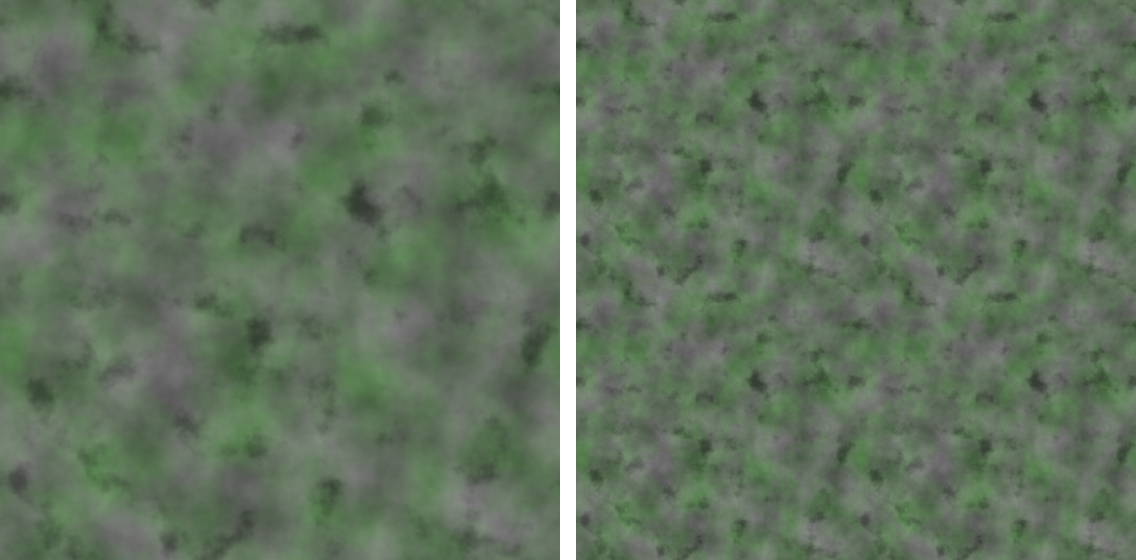
Left: one tile. Right: repeated 2 by 2.
Write a WebGL 1 fragment shader that draws this texture.

```glsl
precision highp float;
// Seamless mossy stone: soft green and grey clouds with dark crumbly blotches.

uniform vec2 u_resolution;

// Random unit vector for a lattice corner, wrapped to the period.
vec2 cornerGradient(vec2 corner, float period, float seed) {
  vec2 wrapped = mod(corner, period);
  vec3 h = fract(vec3(wrapped.xyx + seed * 1.37) * vec3(0.1031, 0.1030, 0.0973));
  h += dot(h, h.yzx + 33.33);
  float angle = 6.28318 * fract((h.x + h.y) * h.z);
  return vec2(cos(angle), sin(angle));
}

// Gradient noise that repeats after a whole number of cells.
float gradientNoise(vec2 p, float period, float seed) {
  vec2 cell = floor(p);
  vec2 f = p - cell;
  vec2 blend = f * f * f * (f * (f * 6.0 - 15.0) + 10.0);
  vec2 right = vec2(1.0, 0.0);
  vec2 up = vec2(0.0, 1.0);
  float a = dot(cornerGradient(cell, period, seed), f);
  float b = dot(cornerGradient(cell + right, period, seed), f - right);
  float c = dot(cornerGradient(cell + up, period, seed), f - up);
  float d = dot(cornerGradient(cell + 1.0, period, seed), f - 1.0);
  return mix(mix(a, b, blend.x), mix(c, d, blend.x), blend.y);
}

// Layered noise; each layer is shifted so the lattices do not line up.
float clouds(vec2 uv, float period, float seed) {
  float sum = 0.0;
  float weight = 1.0;
  for (int layer = 0; layer < 5; layer++) {
    vec2 shift = fract(vec2(0.37, 0.61) * seed);
    sum += weight * gradientNoise(uv * period + shift, period, seed);
    period *= 2.0;
    weight *= 0.5;
    seed += 7.3;
  }
  return sum;
}

void main() {
  vec2 uv = gl_FragCoord.xy / u_resolution;

  // Broad brightness, darkened by smaller blotches.
  float blotches = smoothstep(0.1, 0.75, clouds(uv, 10.0, 51.0));
  float brightness = 0.435 + 0.15 * clouds(uv, 8.0, 3.0) - 0.15 * blotches;

  // Moss cover shifts the neutral stone toward green.
  float moss = clamp(0.47 + 0.8 * clouds(uv, 7.0, 112.0), 0.0, 1.0);
  vec3 stoneTint = vec3(1.0, 0.99, 1.0);
  vec3 mossTint = vec3(0.75, 1.1, 0.68);

  gl_FragColor = vec4(brightness * mix(stoneTint, mossTint, moss), 1.0);
}
```
